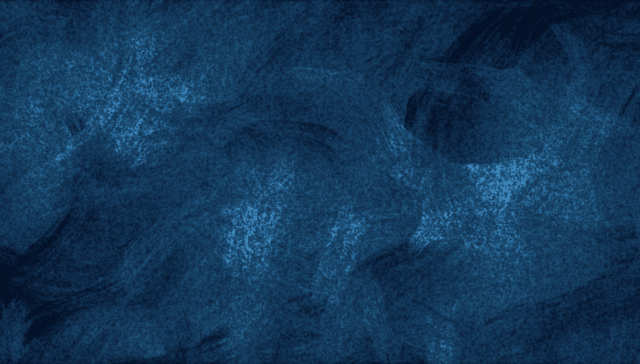
Give the GLSL for this texture, as a Shadertoy shader.

```glsl
const vec3 PALETTE[7] = vec3[7](
    vec3(0.025, 0.10, 0.20), vec3(0.05, 0.16, 0.28), vec3(0.07, 0.21, 0.34),
    vec3(0.08, 0.25, 0.39), vec3(0.11, 0.30, 0.45), vec3(0.14, 0.38, 0.56),
    vec3(0.24, 0.51, 0.71));

// Broad light and shade: centre, radius, strength
const int PATCH_COUNT = 10;
const vec4 PATCHES[PATCH_COUNT] = vec4[PATCH_COUNT](
    vec4(0.28, 0.80, 0.28, 1.7), vec4(0.80, 0.42, 0.18, 1.7),
    vec4(1.31, 0.41, 0.18, 1.7), vec4(1.56, 0.58, 0.20, 1.2),
    vec4(1.42, 0.98, 0.26, -1.3), vec4(0.04, 0.16, 0.20, -1.2),
    vec4(1.08, 0.42, 0.12, -0.6), vec4(0.31, 0.38, 0.14, -0.8),
    vec4(0.87, 0.62, 0.08, -1.0), vec4(1.38, 0.61, 0.08, -1.0));

const float BASE_TONE = 2.3;
const float STROKE_CONTRAST = 4.0;
const float STROKE_SHADING = 4.0;
const float STROKE_ANGLE = 0.7;
const float ANGLE_SPREAD = 2.3;
const float STROKE_BEND = 1.2;
const float BRISTLE_CONTRAST = 3.0;
const vec2 BRISTLE_COARSE = vec2(5.0, 48.0);
const vec2 BRISTLE_FINE = vec2(16.0, 130.0);
const float CLOUD_CONTRAST = 1.8;
const float GRAIN_CONTRAST = 3.7;
const float GRAIN_SCALE = 215.0;
const float VIGNETTE = 1.4;

vec4 hash4(vec2 p) {
    vec4 h = fract(p.xyxy * vec4(0.1031, 0.1030, 0.0973, 0.1099));
    h += dot(h, h.wzxy + 33.33);
    return fract((h.xxyz + h.yzzw) * h.zywx);
}

float noise(vec2 p) {
    vec2 cell = floor(p), f = fract(p);
    f = f * f * (3.0 - 2.0 * f);
    float low = mix(hash4(cell).x, hash4(cell + vec2(1, 0)).x, f.x);
    float high = mix(hash4(cell + vec2(0, 1)).x, hash4(cell + 1.0).x, f.x);
    return mix(low, high, f.y);
}

float fbm(vec2 p) {
    float sum = 0.0, weight = 0.5;
    for (int i = 0; i < 4; i++) {
        sum += weight * noise(p);
        p = mat2(1.6, 1.2, -1.2, 1.6) * p + 7.3;
        weight *= 0.5;
    }
    return sum;
}

vec2 rotate(vec2 p, float angle) {
    float c = cos(angle), s = sin(angle);
    return vec2(c * p.x + s * p.y, c * p.y - s * p.x);
}

float patchLight(vec2 p) {
    float light = 0.0;
    for (int i = 0; i < PATCH_COUNT; i++) {
        vec2 d = (p - PATCHES[i].xy) / PATCHES[i].z;
        light += PATCHES[i].w * exp(-dot(d, d));
    }
    return light;
}

// Curved strokes, crisp on one side and feathered on the other
float paintStrokes(float tone, vec2 p, float size, float opacity, float seed) {
    vec2 grid = p / size + seed, cell = floor(grid);
    for (int j = -1; j <= 1; j++)
    for (int i = -1; i <= 1; i++) {
        vec2 id = cell + vec2(i, j);
        vec4 rnd = hash4(id), look = hash4(id + 41.0);
        vec2 local = grid - id - rnd.xy;
        vec2 q = rotate(local, STROKE_ANGLE + ANGLE_SPREAD * (rnd.z - 0.5));
        q.y += STROKE_BEND * (rnd.w - 0.5) * q.x * q.x;
        q.y *= mix(1.0, 1.8, look.z);
        if (abs(q.x) > 0.95 || q.y > 0.38 || q.y < -0.65) continue;

        vec2 hair = q * size, offset = rnd.zw * 90.0;
        float bristle = 0.5 * noise(hair * BRISTLE_COARSE + offset)
                      + 0.5 * noise(hair * BRISTLE_FINE + offset) - 0.5;
        float ragged = 0.09 * (noise(q * 6.0 + offset) - 0.5);
        float ends = 1.0 - smoothstep(0.5, 0.75, abs(q.x) + 0.5 * bristle);
        float crisp = 1.0 - smoothstep(0.27, 0.27 + 0.009 / size, q.y + ragged);
        float feather = smoothstep(-0.45, 0.0, q.y + 0.35 * bristle);
        float cover = opacity * smoothstep(0.05, 0.4, look.x) * ends * crisp * feather;

        // Each stroke carries light from around its own centre
        float paint = patchLight(p - 0.45 * local * size)
                    + STROKE_CONTRAST * (look.y - 0.5)
                    + STROKE_SHADING * (look.w - 0.35) * q.y
                    + BRISTLE_CONTRAST * bristle;
        tone = mix(tone, paint, cover);
    }
    return tone;
}

vec3 ramp(float tone) {
    float t = clamp(tone, -0.5, 5.999);
    int i = int(clamp(floor(t), 0.0, 5.0));
    return mix(PALETTE[i], PALETTE[i + 1], t - float(i));
}

void mainImage(out vec4 fragColor, in vec2 fragCoord) {
    vec2 uv = fragCoord / iResolution.xy;
    vec2 p = fragCoord / iResolution.y;
    vec2 warp = vec2(noise(p * 4.0), noise(p * 4.0 + 19.0)) - 0.5;
    vec2 bent = p + 0.07 * warp;

    // Layered brushwork over cloudy light
    float tone = patchLight(bent);
    tone = paintStrokes(tone, bent, 0.50, 0.95, 23.0);
    tone = paintStrokes(tone, bent, 0.35, 0.85, 57.0);
    tone = paintStrokes(tone, bent, 0.25, 0.70, 93.0);
    tone = paintStrokes(tone, bent, 0.16, 0.45, 131.0);
    tone += BASE_TONE + CLOUD_CONTRAST * (fbm(p * 5.0 + 31.0) - 0.47);

    // Darkened border
    vec2 edge = abs(uv * 2.0 - 1.0);
    tone -= VIGNETTE * smoothstep(0.75, 1.35, length(edge));
    tone -= 0.6 * smoothstep(0.98, 1.0, edge.y);

    // Chalky grain, stronger on lit paint
    vec2 g = rotate(p, STROKE_ANGLE) * GRAIN_SCALE;
    float grain = 0.65 * noise(g) + 0.35 * noise(g.yx * 0.55 + 17.0) - 0.5;
    tone += GRAIN_CONTRAST * grain * clamp(0.45 + 0.2 * tone, 0.35, 1.3);

    fragColor = vec4(ramp(tone), 1.0);
}
```
